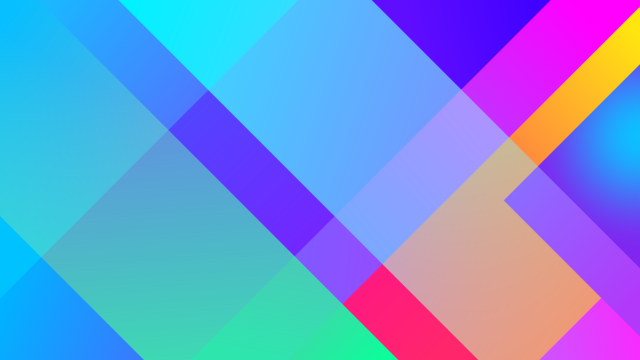
This background is drawn by a WebGL 2 fragment shader. Its source:

```glsl
#version 300 es
precision highp float;
// Diagonal bands of saturated colour crossed by translucent sheets.
// Two rotated axes split the canvas into cells; each cell holds a linear
// gradient, and a soft radial glow lights the right side.

uniform vec2 u_resolution;
out vec4 fragColor;

// Linear gradient from colour c0 at point p0 to c1 at point p1.
vec3 ramp(vec2 p, vec2 p0, vec2 p1, vec3 c0, vec3 c1) {
    vec2 d = p1 - p0;
    return mix(c0, c1, clamp(dot(p - p0, d) / dot(d, d), 0.0, 1.0));
}

// Antialiased step: 0 before the edge, 1 after it.
float edge(float at, float v, float soft) {
    return smoothstep(-soft, soft, v - at);
}

// Four colours laid one after another along the rising diagonals.
vec3 stripes(float v, float soft, vec3 c0, vec3 c1, vec3 c2, vec3 c3) {
    vec3 c = mix(c0, c1, edge(0.829, v, soft));
    c = mix(c, c2, edge(1.530, v, soft));
    return mix(c, c3, edge(1.796, v, soft));
}

// Blue stripes in the lower left corner.
vec3 cornerBand(vec2 p, float v, float soft) {
    vec3 blue = ramp(p, vec2(0.0, 0.85), vec2(0.4, 1.0), vec3(0.0, 0.70, 1.0), vec3(0.23, 0.47, 1.0));
    return mix(vec3(0.0, 0.76, 1.0), blue, edge(0.829, v, soft));
}

// Sheet of teal and green.
vec3 greenBand(vec2 p, float v, float soft) {
    vec3 sky = ramp(p, vec2(0.0, 0.05), vec2(0.42, 0.36), vec3(0.02, 0.75, 1.0), vec3(0.35, 0.69, 0.88));
    sky = ramp(p, vec2(0.21, 0.2), vec2(-0.05, 0.69), sky, vec3(0.20, 0.84, 0.86));
    vec3 teal = ramp(p, vec2(0.46, 0.38), vec2(0.5, 1.0), vec3(0.37, 0.59, 0.87), vec3(0.24, 0.85, 0.70));
    vec3 mint = ramp(p, vec2(0.8, 0.73), vec2(0.75, 1.0), vec3(0.28, 0.80, 0.72), vec3(0.18, 0.90, 0.68));
    vec3 green = ramp(p, vec2(0.95, 0.86), vec2(1.08, 1.0), vec3(0.20, 0.88, 0.65), vec3(0.04, 1.0, 0.60));
    return stripes(v, soft, sky, teal, mint, green);
}

// Narrow uncovered gap between the two sheets.
vec3 gapBand(vec2 p, float v, float soft) {
    vec3 blue = ramp(p, vec2(0.14, 0.0), vec2(0.52, 0.3), vec3(0.10, 0.72, 1.0), vec3(0.30, 0.48, 1.0));
    vec3 indigo = ramp(p, vec2(0.52, 0.3), vec2(0.875, 0.66), vec3(0.32, 0.27, 1.0), vec3(0.45, 0.15, 1.0));
    vec3 violet = ramp(p, vec2(0.82, 0.71), vec2(1.06, 0.74), vec3(0.50, 0.35, 1.0), vec3(0.58, 0.30, 1.0));
    vec3 pink = ramp(p, vec2(1.0, 0.8), vec2(1.2, 1.0), vec3(1.0, 0.10, 0.50), vec3(1.0, 0.15, 0.42));
    return stripes(v, soft, blue, indigo, violet, pink);
}

// Pale sheet, with a notch where the tan block meets lilac and magenta.
vec3 paleBand(vec2 p, float v, float w, float soft) {
    vec3 cyan = ramp(p, vec2(0.35, 0.0), vec2(0.75, 0.15), vec3(0.0, 0.95, 1.0), vec3(0.20, 0.87, 1.0));
    vec3 azure = ramp(p, vec2(0.6, 0.2), vec2(1.2, 0.4), vec3(0.26, 0.81, 1.0), vec3(0.45, 0.60, 1.0));
    vec3 mauve = ramp(p, vec2(1.0, 0.66), vec2(1.36, 0.36), vec3(0.48, 0.66, 1.0), vec3(0.67, 0.58, 1.0));
    vec3 tan0 = ramp(p, vec2(1.41, 0.4), vec2(1.1, 0.75), vec3(0.75, 0.76, 0.62), vec3(0.78, 0.64, 0.75));
    vec3 block = ramp(p, vec2(1.2, 0.5), vec2(1.66, 0.83), tan0, vec3(0.94, 0.60, 0.46));
    vec3 lilac = ramp(p, vec2(1.43, 0.55), vec2(1.76, 0.85), vec3(0.55, 0.42, 1.0), vec3(0.70, 0.22, 0.98));
    vec3 magenta = ramp(p, vec2(1.5, 1.0), vec2(1.778, 0.97), vec3(0.80, 0.33, 1.0), vec3(0.97, 0.17, 1.0));
    block = mix(block, magenta, edge(2.498, v, soft));
    block = mix(block, lilac, edge(0.8426, w, soft) * edge(1.956, v, soft));
    return stripes(v, soft, cyan, azure, mauve, block);
}

// Vivid stripes in the upper right, ending in the radial glow.
vec3 vividBand(vec2 p, float v, float soft) {
    vec3 indigo = ramp(p, vec2(1.15, 0.1), vec2(1.5, 0.0), vec3(0.37, 0.05, 1.0), vec3(0.25, 0.0, 1.0));
    vec3 magenta = ramp(p, vec2(1.3, 0.33), vec2(1.62, 0.04), vec3(0.75, 0.20, 1.0), vec3(1.0, 0.0, 1.0));
    vec3 gold = ramp(p, vec2(1.45, 0.42), vec2(1.778, 0.1), vec3(1.0, 0.55, 0.24), vec3(1.0, 0.90, 0.06));
    float falloff = smoothstep(0.0, 0.32, distance(p, vec2(1.778, 0.38)));
    vec3 glow = mix(vec3(0.05, 0.75, 1.0), vec3(0.50, 0.15, 0.94), falloff);
    gold = mix(gold, glow, edge(1.956, v, soft));
    return stripes(v, soft, indigo, indigo, magenta, gold);
}

void main() {
    // Height is one unit; p.y runs down from the top edge.
    vec2 p = vec2(gl_FragCoord.x, u_resolution.y - gl_FragCoord.y) / u_resolution.y;
    float soft = 1.0 / u_resolution.y;
    float v = p.x + p.y;
    float w = p.x - p.y;

    // Bands stacked from the lower left to the upper right.
    vec3 color = cornerBand(p, v, soft);
    color = mix(color, greenBand(p, v, soft), edge(-0.600, w, soft));
    color = mix(color, gapBand(p, v, soft), edge(0.1065, w, soft));
    color = mix(color, paleBand(p, v, w, soft), edge(0.3287, w, soft));
    color = mix(color, vividBand(p, v, soft), edge(1.0324, w, soft));
    fragColor = vec4(color, 1.0);
}
```
